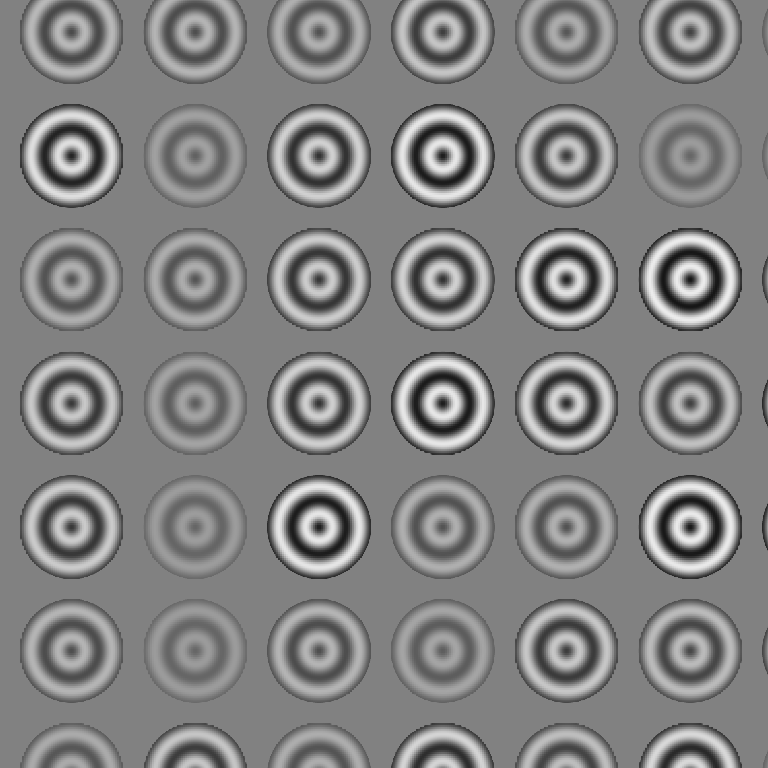
Reproduce this pattern procedurally as a WebGL 1 fragment shader.

```glsl
precision highp float;
// Grid of grey discs, each filled with a concentric cosine ripple that is
// dark at the centre and rim. Contrast varies per disc by a sine hash, and
// each tile is sampled on a coarse texel grid for a slightly stepped outline.

uniform vec2 u_resolution;

const float PI = 3.14159265;
const float REPEATS = 6.206;                       // tiles across the canvas
const vec2 FIRST_CENTRE = vec2(0.0932, -0.0086);   // lower-left disc, canvas units
const float TEXELS = 60.0;                         // texels across one tile
const float DISC_RADIUS = 25.2;                    // in texels
const float RING_PERIOD = 13.1;                    // in texels
const float BACKGROUND = 0.504;
const float MIN_CONTRAST = 0.10;
const float MAX_CONTRAST = 0.43;

float hash(vec2 cell) {
  return fract(sin(dot(cell, vec2(127.1, 311.7))) * 43758.5453);
}

// Snaps to texel centres, blending across texel borders over one pixel.
vec2 snapToTexel(vec2 p, float pixelSize) {
  vec2 shifted = p - 0.5;
  vec2 blend = clamp((fract(shifted) - 0.5) / pixelSize + 0.5, 0.0, 1.0);
  return floor(shifted) + 0.5 + blend;
}

// Ripple from -1 (dark) to 1 (light), starting dark at the centre.
float ripple(float radius, float period) {
  return -cos(2.0 * PI * radius / period);
}

float discMask(float radius, float discRadius, float softness) {
  return 1.0 - smoothstep(discRadius - softness, discRadius + softness, radius);
}

void main() {
  vec2 uv = gl_FragCoord.xy / u_resolution;

  // Tile index and position relative to the tile centre
  vec2 grid = (uv - FIRST_CENTRE) * REPEATS;
  vec2 cell = floor(grid + 0.5);
  vec2 local = (grid - cell) * TEXELS;

  // Stepped radial distance
  float pixelSize = REPEATS * TEXELS / min(u_resolution.x, u_resolution.y);
  float radius = length(snapToTexel(local, pixelSize));

  // Rings with a separate contrast for every disc
  float contrast = mix(MIN_CONTRAST, MAX_CONTRAST, hash(cell + 3.0));
  float rings = ripple(radius, RING_PERIOD) * discMask(radius, DISC_RADIUS, 0.15);

  gl_FragColor = vec4(vec3(BACKGROUND + contrast * rings), 1.0);
}
```
